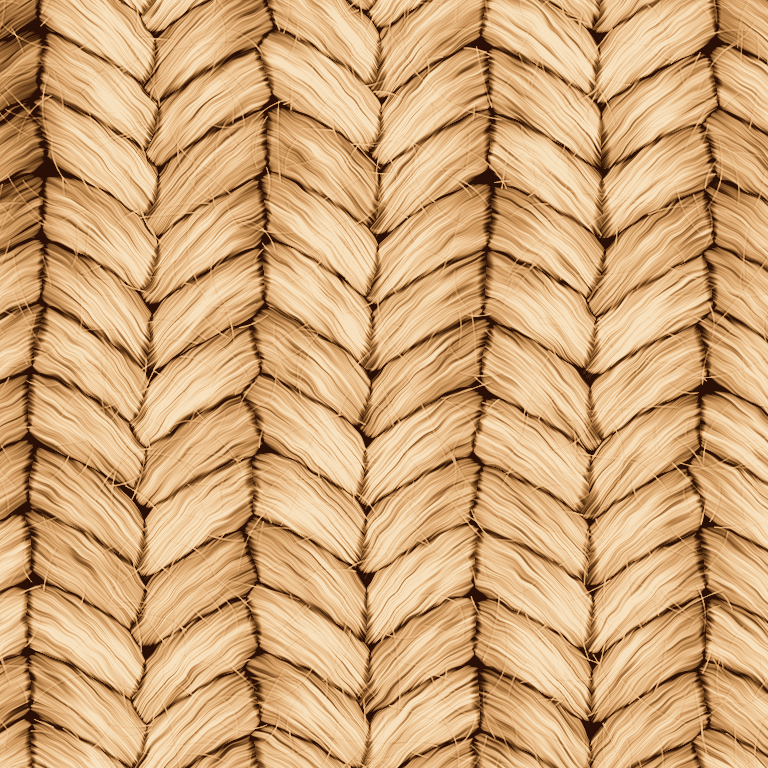
A WebGL 2 fragment shader for this texture:

```glsl
#version 300 es
precision highp float;
// Chunky braided natural fibre: columns of plump strands that slope in turn
// left and right to form V shapes. Each strand is a sheared dome; the highest
// dome wins, is streaked with gradient noise and covered with stray hairs.

uniform vec2 u_resolution;
out vec4 fragColor;

#define COLUMN_WIDTH 0.1455
#define COLUMN_START 0.055
#define ROW_PITCH 0.0898
#define ROW_START 0.75
#define STRAND_SLOPE 0.9
#define STRAND_BEND 0.4
#define STRAND_HALF vec2(0.6, 0.57)
#define BASE_TONE 4.5
#define FIBRE_CONTRAST 2.3
#define CREASE_DEPTH 2.5
#define HAIR_WIDTH 0.0009

// Tones from deep gap to sunlit fibre
const vec3 RAMP[6] = vec3[6](
    vec3(0.16, 0.06, 0.02), vec3(0.40, 0.24, 0.10), vec3(0.61, 0.41, 0.21),
    vec3(0.81, 0.59, 0.36), vec3(0.92, 0.75, 0.55), vec3(0.97, 0.88, 0.74));

vec3 toneColor(float tone) {
    float level = clamp(tone, 0.0, 4.999);
    int i = int(level);
    return mix(RAMP[i], RAMP[i + 1], level - float(i));
}

vec3 hash3(vec2 p) {
    vec3 q = fract(p.xyx * vec3(0.1031, 0.1030, 0.0973));
    q += dot(q, q.yxz + 33.33);
    return fract((q.xxy + q.yzz) * q.zyx);
}

float gradientDot(vec2 cell, vec2 offset) {
    float angle = 6.2832 * hash3(cell).x;
    return dot(vec2(cos(angle), sin(angle)), offset);
}

float gradientNoise(vec2 p) {
    vec2 i = floor(p), f = p - i;
    vec2 w = f * f * f * (f * (f * 6.0 - 15.0) + 10.0);
    vec2 e = vec2(1.0, 0.0);
    float low = mix(gradientDot(i, f), gradientDot(i + e, f - e), w.x);
    float high = mix(gradientDot(i + e.yx, f - e.yx), gradientDot(i + 1.0, f - 1.0), w.x);
    return mix(low, high, w.y);
}

struct Strand {
    vec2 pos;      // x runs towards the V centre, y across the strand
    vec2 id;
    float height;
    float gap;     // height above the next lower strand
};

Strand findStrand(vec2 uv) {
    Strand best = Strand(vec2(0.0), vec2(0.0), -1.0, 0.0);
    float second = -1.0;
    float across = (uv.x - COLUMN_START) / COLUMN_WIDTH;
    for (int i = -1; i <= 1; i++) {
        float column = floor(across) + float(i);
        float facing = mod(column, 2.0) < 0.5 ? 1.0 : -1.0;
        float a = (across - column - 0.5) * facing;
        float phase = ROW_START + 0.3 * (hash3(vec2(column, 71.0)).x - 0.5);
        float b = uv.y / ROW_PITCH - phase + a * (STRAND_SLOPE + STRAND_BEND * a);
        for (int j = -1; j <= 1; j++) {
            float row = floor(b + 0.5) + float(j);
            vec2 id = vec2(column, row) + 40.0;
            vec3 jitter = hash3(id) - 0.5;
            vec2 pos = vec2(a + 0.06 * jitter.x, b - row + 0.14 * jitter.y + 0.22 * jitter.z * a);
            vec2 d = pos / STRAND_HALF;
            float dome = 1.0 - pow(abs(d.x), 4.0) - d.y * d.y;
            float height = dome > 0.0 ? sqrt(dome) : dome;
            if (height > best.height) {
                second = best.height;
                best = Strand(pos, id, height, 0.0);
            } else {
                second = max(second, height);
            }
        }
    }
    best.gap = best.height - max(second, 0.0);
    return best;
}

float strandTone(Strand s) {
    vec3 rnd = hash3(s.id + 17.0);
    float a = s.pos.x;
    // Fibres run steeper than the strand itself
    float lane = s.pos.y + 0.6 * a + 0.4 * a * a + 0.05 * gradientNoise(vec2(a * 3.0, s.pos.y * 2.0) + s.id * 7.0);
    vec2 seed = rnd.xy * 90.0;
    float bundle = gradientNoise(vec2(a * 1.5, lane * 6.0) + seed);
    float fibre = gradientNoise(vec2(a * 2.2, lane * 19.0) + seed.yx);
    float fine = gradientNoise(vec2(a * 3.5, lane * 33.0) + seed);
    float streak = gradientNoise(vec2(a * 2.0, lane * 14.0) + seed + 31.0);
    float tone = BASE_TONE + 0.9 * (rnd.z - 0.5) + 1.2 * bundle;
    tone += FIBRE_CONTRAST * (0.65 * fibre + 0.55 * fine);
    tone -= 1.8 * smoothstep(0.18, 0.5, streak);
    // Round form, tucked brown start and shaded upper rim
    float h = clamp(s.height, 0.0, 1.0);
    tone -= 2.4 * pow(1.0 - h, 1.5);
    tone -= (0.3 + 0.9 * rnd.x) * (1.0 - smoothstep(-0.5, 0.1, a));
    tone -= 0.5 * smoothstep(0.1, 0.5, s.pos.y);
    float crease = 1.0 - smoothstep(0.0, 0.42, s.gap + 0.25 * fibre);
    return tone - CREASE_DEPTH * crease;
}

// Curved stray hairs: x is the lit hair, y its shadow
vec2 strayHairs(vec2 uv, float cells, float pixel) {
    vec2 cover = vec2(0.0), home = floor(uv * cells);
    for (int k = 0; k < 9; k++) {
        vec2 cell = home + vec2(k % 3 - 1, k / 3 - 1);
        vec3 rnd = hash3(cell + cells * 3.0), more = hash3(cell + cells * 5.0 + 9.0);
        vec2 p = uv - (cell + rnd.xy) / cells;
        float angle = 6.2832 * rnd.z;
        p = mat2(cos(angle), -sin(angle), sin(angle), cos(angle)) * p;
        float reach = (0.25 + 0.6 * more.x) / cells;
        float y = p.y - (more.y - 0.5) * 0.9 * cells * p.x * p.x;
        float past = max(abs(p.x) - reach, 0.0);
        vec2 dist = vec2(length(vec2(past, y)), length(vec2(past, y + 0.0022)));
        vec2 edge = 1.0 - smoothstep(vec2(HAIR_WIDTH - 0.5 * pixel), vec2(HAIR_WIDTH + 0.8 * pixel), dist);
        cover = max(cover, edge * step(0.35, more.z));
    }
    return cover;
}

void main() {
    float size = min(u_resolution.x, u_resolution.y);
    vec2 uv = gl_FragCoord.xy / size;
    // Columns wander gently, edges fray slightly
    vec2 bent = uv;
    bent.x += 0.014 * (1.0 - smoothstep(0.45, 0.75, uv.y)) + 0.008 * gradientNoise(uv * 4.0);
    bent += 0.0035 * vec2(gradientNoise(uv * 38.0), gradientNoise(uv * 38.0 + 50.0));
    Strand strand = findStrand(bent);
    float tone = strandTone(strand);
    // Weathered upper left corner
    tone -= 1.1 * (1.0 - smoothstep(0.02, 0.09, uv.x)) * smoothstep(0.6, 0.85, uv.y);
    // Hairs gather around the gaps
    float loose = mix(0.8, 0.3, smoothstep(0.35, 0.8, strand.height));
    for (int layer = 0; layer < 3; layer++) {
        vec2 hair = strayHairs(uv + 0.37 * float(layer), 13.0 + 6.0 * float(layer), 1.0 / size);
        tone -= 0.8 * loose * hair.y * (1.0 - hair.x);
        tone = mix(tone, max(tone, 4.3), loose * hair.x);
    }
    fragColor = vec4(toneColor(tone), 1.0);
}
```
